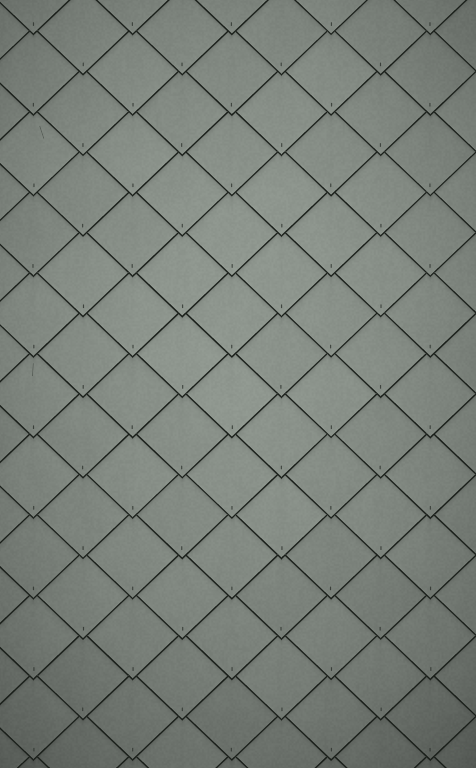
Give the GLSL for this texture, as a WebGL 2 fragment shader.

```glsl
#version 300 es
precision highp float;
// Grey-green diamond shingles, overlapping downwards, with nails, grain and soft vignette.

uniform vec2 u_resolution;
out vec4 outColor;

// Lengths are fractions of the canvas height.
const vec2 PERIOD = vec2(0.1292, 0.10497);   // spacing of tips within one column set
const vec2 FIRST_TIP = vec2(0.0435, 0.0117);
const float EDGE_SLOPE = 1.17;               // above 1.0 lets each tip overhang the seams below
const float EDGE_COS = 0.725;                // vertical gap to perpendicular distance
const float LINE_WIDTH = 0.0017;
const float NAIL_HEIGHT = 0.0122;

const vec3 PAINT_TINT = vec3(0.985, 1.04, 0.985);
const vec3 GAP_COLOR = vec3(0.10, 0.12, 0.10);
const vec3 NAIL_COLOR = vec3(0.17, 0.19, 0.17);

float hash(vec2 p) {
    vec3 q = fract(vec3(p.xyx) * 0.1031);
    q += dot(q, q.yzx + 33.33);
    return fract((q.x + q.y) * q.z);
}

float valueNoise(vec2 p) {
    vec2 cell = floor(p);
    vec2 f = fract(p);
    f = f * f * (3.0 - 2.0 * f);
    float low = mix(hash(cell), hash(cell + vec2(1, 0)), f.x);
    float high = mix(hash(cell + vec2(0, 1)), hash(cell + vec2(1, 1)), f.x);
    return mix(low, high, f.y);
}

// Shingle of one column set: xy = offset from its tip, zw = lattice place of the tip.
vec4 shingleAt(vec2 q, float shift) {
    vec2 s = q - shift;
    float column = floor(s.x + 0.5);
    float dx = s.x - column;
    float row = floor(s.y - EDGE_SLOPE * abs(dx));
    return vec4(dx, s.y - row, column + shift, row + shift);
}

float heightAboveEdge(vec4 shingle) {
    return shingle.y - EDGE_SLOPE * abs(shingle.x);
}

// Rise to the next edge of a column set, skipping an edge hidden under the top shingle.
float gapToNextEdge(vec4 shingle, float topRow) {
    return 1.0 - heightAboveEdge(shingle) + step(shingle.w + 1.25, topRow);
}

float segmentDistance(vec2 p, vec2 a, vec2 b) {
    vec2 ab = b - a;
    return length(p - a - ab * clamp(dot(p - a, ab) / dot(ab, ab), 0.0, 1.0));
}

float coverage(float distanceToShape, float pixel) {
    return 1.0 - smoothstep(-0.7 * pixel, 0.7 * pixel, distanceToShape);
}

// Light falls off from a point above the middle.
float lightLevel(vec2 uv) {
    vec2 d = (uv - vec2(0.5, 0.6)) / vec2(0.5, 0.6);
    return 0.567 - 0.235 * dot(d * d, vec2(0.35, 0.65));
}

// Fine grain, broad blotches and faint vertical weathering.
float surfaceWear(vec2 p, vec2 local, float seed) {
    float grain = valueNoise(p * 420.0) - 0.5;
    float blotch = valueNoise(p * 28.0 + seed * 50.0) - 0.5;
    float streak = valueNoise(vec2(p.x * 160.0, p.y * 9.0)) - 0.5;
    float runoff = exp(-abs(local.x) * 160.0) * smoothstep(0.03, 0.10, local.y);
    return 0.026 * grain + 0.010 * blotch + 0.005 * streak - 0.012 * runoff;
}

// A short scratch on a few shingles only.
float scratch(vec2 local, vec2 id, float pixel) {
    vec2 start = vec2(hash(id + 7.1) - 0.5, 1.2 + hash(id + 3.7)) * 0.04;
    vec2 reach = vec2(hash(id + 9.3) - 0.5, 0.7) * 0.022;
    float mark = coverage(segmentDistance(local, start, start + reach) - 0.0004, pixel);
    return mark * step(0.96, hash(id + 21.0));
}

void main() {
    vec2 p = gl_FragCoord.xy / u_resolution.y;
    vec2 uv = gl_FragCoord.xy / u_resolution;
    float pixel = 1.0 / u_resolution.y;

    // Of the two shingles covering this point, the one with the higher tip lies on top.
    vec2 q = (p - FIRST_TIP) / PERIOD;
    vec4 even = shingleAt(q, 0.0);
    vec4 odd = shingleAt(q, 0.5);
    vec4 top = even.w > odd.w ? even : odd;
    vec2 local = top.xy * PERIOD;
    vec2 id = top.zw * 2.0 + 40.0;
    float seed = hash(id);

    float toPerpendicular = PERIOD.y * EDGE_COS;
    float below = heightAboveEdge(top) * toPerpendicular;
    float above = min(gapToNextEdge(even, top.w), gapToNextEdge(odd, top.w)) * toPerpendicular;

    // Painted face, with a soft shadow under the shingles above and a lit lower rim.
    float level = lightLevel(uv) + 0.020 * (seed - 0.5) + surfaceWear(p, local, seed);
    level *= 1.0 - 0.26 * exp(-above / 0.0026);
    level *= 1.0 + 0.04 * exp(-below / 0.0015);
    vec3 color = level * PAINT_TINT;

    color = mix(color, GAP_COLOR, 0.45 * scratch(local, id, pixel));

    // Nail just above the tip.
    vec2 nail = vec2((seed - 0.5) * 0.0015, NAIL_HEIGHT);
    float nailDistance = segmentDistance(local, nail - vec2(0, 0.0016), nail + vec2(0, 0.0016));
    color = mix(color, NAIL_COLOR, 0.85 * coverage(nailDistance - 0.0007, pixel));

    // Dark gap beneath each edge, slightly uneven in width.
    float halfWidth = 0.5 * LINE_WIDTH * (0.85 + 0.3 * valueNoise(p * 14.0));
    float gap = min(abs(above - halfWidth), below + halfWidth) - halfWidth;
    color = mix(color, GAP_COLOR, coverage(gap, pixel));

    outColor = vec4(color, 1.0);
}
```
